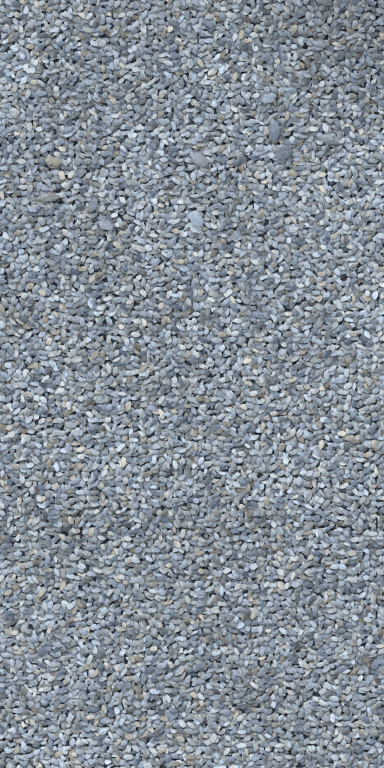
Write a Shadertoy shader that draws this texture.

```glsl
// Crushed blue-grey gravel: layers of jittered, rotated angular chips are
// painted over a dark bed, each with a soft shadow, two facets and fine grit.
// A few larger stones lie scattered across the upper part.

const vec3 BED   = vec3(0.20, 0.23, 0.27);
const vec3 DARK  = vec3(0.25, 0.28, 0.32);
const vec3 LIGHT = vec3(0.77, 0.815, 0.85);
const vec3 TAN_TINT  = vec3(0.05, 0.005, -0.06);
const vec3 BLUE_TINT = vec3(-0.025, -0.005, 0.03);
const vec2 SHADOW_SHIFT = vec2(-0.08, 0.16);

// Integer hash: four random values in 0..1 for a cell and a seed
vec4 hash4(vec2 cell, int seed) {
    uvec4 v = uvec4(ivec4(ivec2(cell), seed, 7));
    v = v * 1664525u + 1013904223u;
    for (int i = 0; i < 2; i++) {
        v.x += v.y * v.w;
        v.y += v.z * v.x;
        v.z += v.x * v.y;
        v.w += v.y * v.z;
        v ^= v >> 16u;
    }
    return vec4(v >> 8u) / 16777216.0;
}

float valueNoise(vec2 p, int seed) {
    vec2 i = floor(p), f = fract(p);
    f = f * f * (3.0 - 2.0 * f);
    float low  = mix(hash4(i, seed).x, hash4(i + vec2(1, 0), seed).x, f.x);
    float high = mix(hash4(i + vec2(0, 1), seed).x, hash4(i + vec2(1, 1), seed).x, f.x);
    return mix(low, high, f.y);
}

vec2 rotate(vec2 p, float angle) {
    float c = cos(angle), s = sin(angle);
    return vec2(c * p.x + s * p.y, c * p.y - s * p.x);
}

// Approximate distance to a skewed box with cut corners
float chipDistance(vec2 p, vec2 halfSize, float skew, float cut) {
    vec2 q = abs(vec2(p.x + skew * p.y, p.y)) / halfSize;
    return (max(max(q.x, q.y), (q.x + q.y) * cut) - 1.0) * halfSize.y;
}

float coverage(float dist, float softness) {
    return clamp(0.5 - dist / softness, 0.0, 1.0);
}

// Stone colour from brightness and a random tint choice
vec3 stoneColor(float tone, float pick) {
    vec3 tint = pick > 0.92 ? TAN_TINT : BLUE_TINT * (pick * 2.0 - 0.6);
    return mix(DARK, LIGHT, clamp(tone, 0.0, 1.1)) + tint;
}

// Paints one layer of chips; cells are visited in a fixed overlap order
vec3 paintChips(vec3 color, vec2 uv, float cells, int seed, float density, float lowest) {
    vec2 p = uv * cells;
    float softness = max(cells / iResolution.x, 0.1);
    for (int y = -1; y <= 1; y++) {
        for (int x = -1; x <= 1; x++) {
            vec2 cell = floor(p) + vec2(x, y);
            vec4 place = hash4(cell, seed);
            vec4 look  = hash4(cell, seed + 50);
            vec4 form  = hash4(cell, seed + 90);
            if (form.w > density || cell.y < lowest * cells) continue;

            // Shape, leaning slightly towards the horizontal
            vec2 local = p - cell - 0.5 - (place.xy - 0.5) * 0.8;
            float turn = place.z * 2.0 - 1.0;
            float angle = 1.57 * turn * mix(0.65, 1.0, abs(turn)) + 0.2;
            vec2 halfSize = vec2(mix(0.42, 0.78, place.w), mix(0.25, 0.45, form.x));
            float skew = (form.y - 0.5) * 0.9;
            float cut = mix(0.6, 0.82, form.z);
            vec2 q = rotate(local, angle);
            float dist = chipDistance(q, halfSize, skew, cut);
            vec2 shaded = rotate(local + SHADOW_SHIFT, angle);
            float shadowDist = chipDistance(shaded, halfSize, skew, cut);

            // Brightness: random tone, light from above, one tilted facet
            float tone = 0.76 + (look.x + look.y - 1.0) * 0.45;
            tone += 0.14 * dot(local, vec2(-0.4, 0.9)) / halfSize.x;
            float ridge = q.y + q.x * (look.z - 0.5) - 0.08;
            tone += (look.w - 0.6) * 0.3 * coverage(ridge, softness);

            color *= 1.0 - 0.42 * coverage(shadowDist, 0.35);
            color = mix(color, stoneColor(tone, look.z), coverage(dist, softness));
        }
    }
    return color;
}

void mainImage(out vec4 fragColor, in vec2 fragCoord) {
    vec2 uv = fragCoord / iResolution.x;

    // Small chips, from the buried layers to the surface
    vec3 color = BED;
    for (int layer = 0; layer < 3; layer++) {
        vec2 shift = vec2(0.37, 0.61) * float(layer);
        color = paintChips(color, uv + shift, 62.0 - 2.0 * float(layer), layer + 1, 1.0, 0.0);
    }

    // Sparse larger stones
    color = paintChips(color, uv, 26.0, 11, 0.016, 1.35);

    // Grit and broad unevenness
    color += (valueNoise(uv * 190.0, 21) - 0.5) * 0.12;
    color *= 1.0 + (valueNoise(uv * 5.0, 31) - 0.5) * 0.10;
    color *= 1.0 - 0.15 * smoothstep(0.5, 0.0, distance(uv, vec2(0.95, 2.0)));

    fragColor = vec4(clamp(color, 0.0, 1.0), 1.0);
}
```
